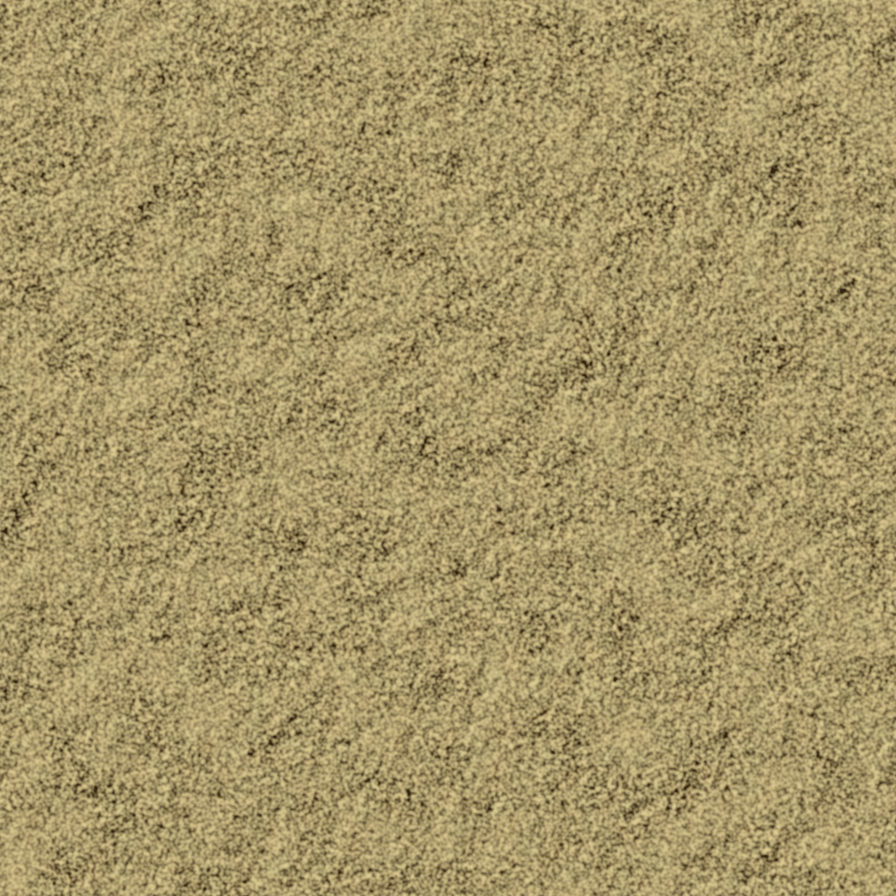
Reproduce this texture procedurally as a three.js fragment shader.

```glsl
// Dry, fine-grained sand with softly lit diagonal clumps and dark pits.
varying vec2 vUv;

#define DARK_SAND vec3(0.36, 0.30, 0.18)
#define LIGHT_SAND vec3(0.76, 0.695, 0.49)
#define MEAN_TONE 0.73
#define GRAIN_SCALE 145.0
#define GRAIN_STRENGTH 0.68
#define CLUMP_SCALE 24.0
#define CLUMP_STRENGTH 0.54
#define PATCH_SCALE 15.0
#define PATCH_STRENGTH 0.20
#define LIGHT_OFFSET vec2(-0.004, 0.004)
#define PIT_SKEW 0.45
#define TINT_STRENGTH 0.015

// Random unit gradient for a lattice point
vec2 gradientAt(vec2 cell) {
  vec3 p = fract(cell.xyx * vec3(0.1031, 0.1030, 0.0973));
  p += dot(p, p.yzx + 33.33);
  float angle = 6.28318 * fract((p.x + p.y) * p.z);
  return vec2(cos(angle), sin(angle));
}

// Gradient noise, roughly -0.7 to 0.7
float gradientNoise(vec2 p) {
  vec2 cell = floor(p);
  vec2 f = p - cell;
  vec2 blend = f * f * f * (f * (f * 6.0 - 15.0) + 10.0);
  vec2 e = vec2(1.0, 0.0);
  float a = dot(gradientAt(cell), f);
  float b = dot(gradientAt(cell + e.xy), f - e.xy);
  float c = dot(gradientAt(cell + e.yx), f - e.yx);
  float d = dot(gradientAt(cell + e.xx), f - e.xx);
  return mix(mix(a, b, blend.x), mix(c, d, blend.x), blend.y);
}

// Turning each layer hides the lattice directions
vec2 turn(vec2 p, float angle) {
  float c = cos(angle);
  float s = sin(angle);
  return vec2(c * p.x - s * p.y, s * p.x + c * p.y);
}

// Height of the clumped surface
float clumpHeight(vec2 p) {
  float height = 0.0;
  float weight = 1.0;
  float scale = CLUMP_SCALE;
  for (int i = 0; i < 3; i++) {
    float layer = float(i);
    height += weight * gradientNoise(turn(p, 0.5 + layer) * scale + 71.0 * layer);
    weight *= 0.7;
    scale *= 2.0;
  }
  return height;
}

// Two close sizes of single grains
float grains(vec2 p) {
  return gradientNoise(turn(p, 0.35) * GRAIN_SCALE + 213.0)
       + gradientNoise(turn(p, 1.1) * GRAIN_SCALE * 1.6 + 417.0);
}

void main() {
  // Broad patches change both tone and roughness
  float patches = gradientNoise(turn(vUv, 0.8) * PATCH_SCALE + 37.0)
                + 0.6 * gradientNoise(turn(vUv, 1.9) * PATCH_SCALE * 2.0 + 59.0);
  float relief = clumpHeight(vUv) - clumpHeight(vUv + LIGHT_OFFSET);
  float roughness = 1.0 - 0.35 * patches;

  float tone = PATCH_STRENGTH * patches
             + roughness * (GRAIN_STRENGTH * grains(vUv) + CLUMP_STRENGTH * relief);

  // Deepen the pits and hold back the highlights
  tone += MEAN_TONE - PIT_SKEW * (tone * tone - 0.04);
  vec3 sand = mix(DARK_SAND, LIGHT_SAND, clamp(tone, -0.4, 1.3));

  // Faint warm and cool spots
  float tint = gradientNoise(turn(vUv, 0.2) * CLUMP_SCALE * 1.5 + 131.0);
  sand += TINT_STRENGTH * tint * vec3(0.6, -0.2, -0.6);

  gl_FragColor = vec4(sand, 1.0);
}
```
